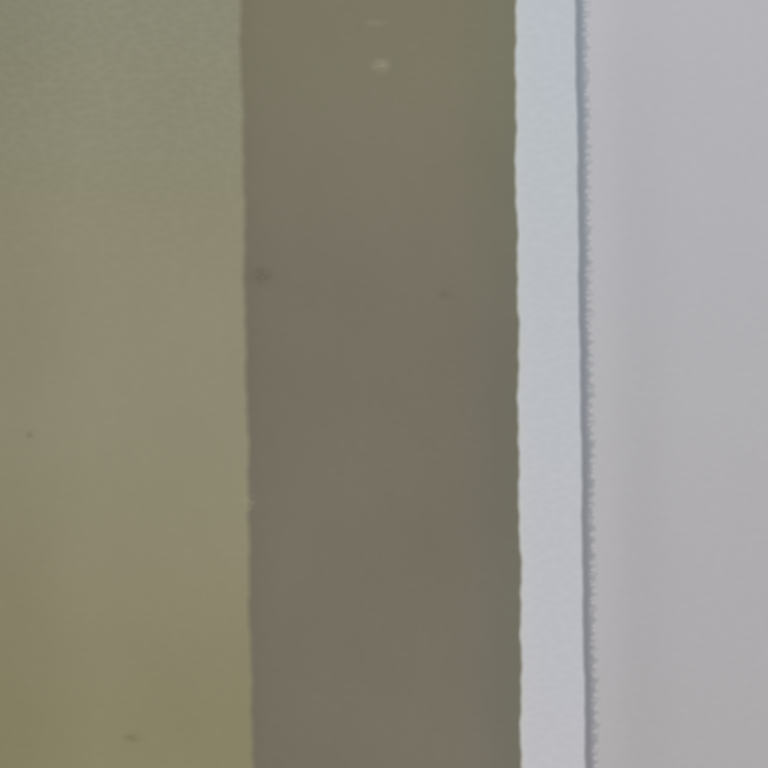
A WebGL 1 fragment shader for this texture:

```glsl
precision highp float;
// Painted wall corner: an olive panel, a brown band, a pale trim strip with
// a dark groove, and a cool grey wall. Slightly leaning wavy edges split the
// columns; layered sines mottle the paint and cellular noise adds its grain.

uniform vec2 u_resolution;

#define BAND_LEFT 0.321
#define TRIM_LEFT 0.6745
#define GROOVE_LEFT 0.756
#define LEAN 0.013
#define EDGE_WOBBLE 0.0016
#define GRAIN 0.016
#define MOTTLE 0.007
#define GROOVE_DEPTH 0.82

vec2 hash2(vec2 p) {
  vec2 q = vec2(dot(p, vec2(127.1, 311.7)), dot(p, vec2(269.5, 183.3)));
  return fract(sin(q) * 43758.5);
}

// Distance to the nearest jittered cell point.
float cellular(vec2 p) {
  vec2 cell = floor(p), local = fract(p);
  float nearest = 2.0;
  for (int j = -1; j <= 1; j++) {
    for (int i = -1; i <= 1; i++) {
      vec2 offset = vec2(float(i), float(j));
      vec2 d = offset + hash2(cell + offset) - local;
      nearest = min(nearest, dot(d, d));
    }
  }
  return sqrt(nearest);
}

// Layered sines with a rotated, warped domain.
float mottle(vec2 p) {
  float sum = 0.0, amp = 0.5;
  for (int i = 0; i < 5; i++) {
    sum += amp * sin(p.x + 1.3 * sin(p.y)) * cos(p.y * 0.8 + float(i));
    p = mat2(1.5, 1.1, -1.1, 1.5) * p + 1.7;
    amp *= 0.62;
  }
  return sum;
}

// Horizontal wander of a hand-painted edge.
float wander(float y, float seed) {
  return sin(y * 17.0 + seed) * 0.5 + sin(y * 43.0 + seed * 2.3) * 0.5
       + sin(y * 101.0 + seed * 3.1) * 0.35 + sin(y * 223.0 + seed) * 0.25;
}

float spot(vec2 p, vec2 center, vec2 radius) {
  vec2 d = (p - center) / radius;
  return exp(-dot(d, d));
}

void main() {
  vec2 p = gl_FragCoord.xy / u_resolution;
  float y = p.y;
  float lean = (0.5 - y) * LEAN;
  float pixel = 1.0 / u_resolution.x;

  // Signed distances to the three upright edges.
  float band = p.x - BAND_LEFT - lean * 1.2 - EDGE_WOBBLE * wander(y, 1.0);
  float trim = p.x - TRIM_LEFT - lean * 0.7 - EDGE_WOBBLE * wander(y, 4.0);
  float groove = p.x - GROOVE_LEFT - lean - EDGE_WOBBLE * 0.5 * wander(y, 7.0);

  // Surface texture.
  float blotch = mottle(p * vec2(13.0, 10.0));
  float grain = cellular(p * vec2(75.0, 120.0) + blotch) - 0.5;
  float fibre = cellular(vec2(p.x * 65.0 + y * 40.0, y * 115.0 - p.x * 35.0)) - 0.5;

  // Olive panel, cooler toward the top left.
  vec3 olive = mix(vec3(0.535, 0.515, 0.405), vec3(0.56, 0.54, 0.45), smoothstep(0.0, 0.5, y));
  olive = mix(olive, vec3(0.545, 0.54, 0.46), smoothstep(0.55, 1.0, y));
  olive -= 0.02 * smoothstep(0.14, 0.0, p.x);
  olive += MOTTLE * blotch + GRAIN * grain * mix(0.4, 1.3, smoothstep(0.5, 0.95, y));

  // Brown band, greener at the top and along its right side.
  vec3 brown = mix(vec3(0.462, 0.44, 0.388), vec3(0.485, 0.467, 0.395), smoothstep(0.5, 1.0, y));
  brown += vec3(-0.018, -0.006, -0.004) * smoothstep(-0.09, 0.0, trim);
  brown -= 0.018 * exp(-max(band, 0.0) * 45.0);
  brown += MOTTLE * blotch + GRAIN * 0.35 * grain;

  // Trim strip and grey wall.
  vec3 strip = mix(vec3(0.735, 0.735, 0.755), vec3(0.725, 0.75, 0.77), y);
  strip += vec3(0.02, 0.015, 0.0) * exp(-max(trim, 0.0) * 90.0) + GRAIN * fibre;
  vec3 wall = mix(vec3(0.675, 0.665, 0.67), vec3(0.705, 0.705, 0.725), y);
  wall += 0.015 * smoothstep(0.07, 0.015, groove) - 0.01 * spot(p, vec2(0.84, 0.4), vec2(0.03, 0.5));
  wall += GRAIN * 0.5 * fibre + MOTTLE * 0.4 * blotch;

  // Join the columns.
  float soft = 0.0045 + pixel;
  vec3 color = mix(olive, brown, smoothstep(-soft, soft, band));
  color = mix(color, strip, smoothstep(-0.002 - pixel, 0.003 + pixel, trim));
  color = mix(color, wall, smoothstep(0.004, 0.018, groove));

  // Ragged paint lip and the shaded groove with a feathered right side.
  float lip = exp(-pow((trim - 0.003) / 0.0035, 2.0)) * (0.55 + 0.45 * sin(y * 87.0 + 2.0 * sin(y * 31.0)));
  color = mix(color, vec3(0.75, 0.75, 0.73), 0.4 * lip);
  float feather = 0.020 + 0.012 * fibre;
  float shade = smoothstep(-0.004, 0.003, groove) * (1.0 - smoothstep(0.004, feather, groove));
  color = mix(color, mix(vec3(0.47, 0.47, 0.49), vec3(0.49, 0.52, 0.55), y), GROOVE_DEPTH * shade);

  // Small chips and scuffs.
  float chips = spot(p, vec2(0.495, 0.915), vec2(0.009, 0.007)) + 0.4 * spot(p, vec2(0.489, 0.971), vec2(0.012, 0.004))
              + 0.6 * spot(p, vec2(0.326, 0.345), vec2(0.006, 0.010));
  float scuffs = spot(p, vec2(0.341, 0.640), vec2(0.012, 0.010)) + 0.4 * spot(p, vec2(0.579, 0.616), vec2(0.010, 0.006))
               + 0.8 * spot(p, vec2(0.039, 0.434), vec2(0.005, 0.006)) + spot(p, vec2(0.172, 0.039), vec2(0.010, 0.005));
  color += vec3(0.11, 0.11, 0.09) * chips * (0.8 + grain) - 0.06 * scuffs * (0.8 + grain);

  gl_FragColor = vec4(clamp(color, 0.0, 1.0), 1.0);
}
```
